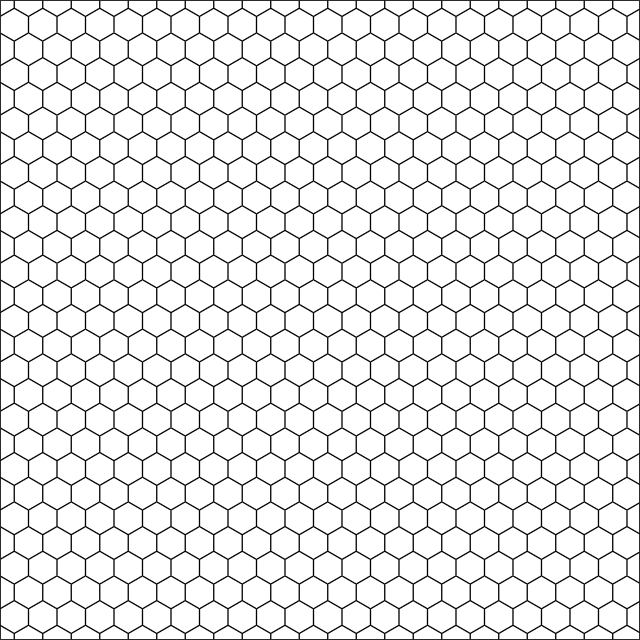
A three.js fragment shader for this pattern:

```glsl
// Honeycomb of thin black outlines on white, with a fine black frame.
// Two interleaved rectangular lattices give the nearest hexagon centre;
// the distance to that hexagon's edge is then drawn as a smooth stroke.
varying vec2 vUv;

// Offset from the nearest centre of pointy-top hexagons of unit width.
vec2 hexOffset(vec2 p) {
  vec2 period = vec2(1.0, sqrt(3.0));
  vec2 a = mod(p + 0.5 * period, period) - 0.5 * period;
  vec2 b = mod(p, period) - 0.5 * period;
  return dot(a, a) < dot(b, b) ? a : b;
}

// Distance inward from the edge of a unit-width hexagon.
float hexEdge(vec2 offset) {
  vec2 q = abs(offset);
  return 0.5 - max(q.x, dot(q, vec2(0.5, 0.5 * sqrt(3.0))));
}

// Coverage of a line of given half width at a distance from its axis.
float stroke(float dist, float halfWidth, float pixel) {
  return clamp((halfWidth - dist) / pixel + 0.5, 0.0, 1.0);
}

void main() {
  float pixel = fwidth(vUv.x);

  // Honeycomb: a hexagon is centred on the top left corner
  float cell = 0.04453;
  vec2 p = vec2(vUv.x, 1.0 - vUv.y) / cell;
  float ink = stroke(hexEdge(hexOffset(p)) * cell, 0.00102, pixel);

  // Frame along the canvas border
  vec2 inset = min(vUv, 1.0 - vUv);
  ink = max(ink, stroke(min(inset.x, inset.y), 0.0013, pixel));

  gl_FragColor = vec4(vec3(1.0 - ink), 1.0);
}
```
